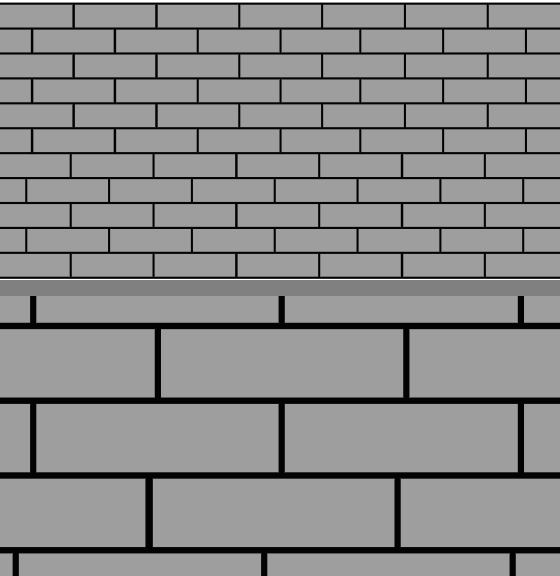
Top, the full canvas; bottom, a detail of the centre.
This pattern is drawn by a Shadertoy shader. Its source:

```glsl
// A flat grey wall of running-bond bricks with black mortar, white above and below.
// Each course picks its own joint offset; box-filtered distances to the nearest
// bed (horizontal) and head (vertical) joints draw the mortar lines.

// Lengths are fractions of the canvas height, measured from the top left.
const float COURSES        = 11.0;
const float UPPER_COURSES  = 6.0;     // courses above the shift in the bond
const float WALL_TOP       = 0.0130;  // centre of the first bed joint
const float COURSE_HEIGHT  = 0.0890;
const float BRICK_LENGTH   = 0.2958;
const float BED_WIDTH      = 0.0076;
const float HEAD_WIDTH     = 0.0074;
const float HEAVY_WIDTH    = 0.0088;  // a few head joints are slightly wider
const float HEAVY_LIMIT    = 0.60;    // upper courses: heavy joints left of this
const float CUT_START      = 1.146;   // upper odd courses: one brick is cut short here
const float CUT_AMOUNT     = 0.0110;
const vec2  UPPER_OFFSETS  = vec2(0.2630, 0.1146); // first joint: even, odd course
const vec2  LOWER_OFFSETS  = vec2(0.2526, 0.0938);

const vec3 BRICK_COLOR  = vec3(0.62);
const vec3 MORTAR_COLOR = vec3(0.012);
const vec3 MARGIN_COLOR = vec3(1.0);

// Pixel coverage of a shape from its signed distance (negative inside).
float coverage(float dist, float pixel) {
    return clamp(0.5 - dist / pixel, 0.0, 1.0);
}

// Signed distance to the nearest head joint in a course.
float headJoint(float x, float course) {
    bool upper = course < UPPER_COURSES;
    bool odd = mod(course, 2.0) > 0.5;
    vec2 offsets = upper ? UPPER_OFFSETS : LOWER_OFFSETS;
    float along = x - (odd ? offsets.y : offsets.x);
    if (upper && odd && x > CUT_START) along += CUT_AMOUNT;

    float joint = floor(along / BRICK_LENGTH + 0.5);
    bool heavy = upper ? x < HEAVY_LIMIT
                       : !odd && joint > 0.5 && mod(joint, 2.0) < 0.5;
    float width = heavy ? HEAVY_WIDTH : HEAD_WIDTH;
    return abs(along - joint * BRICK_LENGTH) - 0.5 * width;
}

void mainImage(out vec4 fragColor, in vec2 fragCoord) {
    float pixel = 1.0 / iResolution.y;
    vec2 pos = vec2(fragCoord.x, iResolution.y - fragCoord.y) * pixel;

    // Course index and distance to the nearest bed joint.
    float depth = pos.y - WALL_TOP;
    float course = clamp(floor(depth / COURSE_HEIGHT), 0.0, COURSES - 1.0);
    float bed = clamp(floor(depth / COURSE_HEIGHT + 0.5), 0.0, COURSES);
    float bedDist = abs(depth - bed * COURSE_HEIGHT) - 0.5 * BED_WIDTH;

    // Bricks and mortar.
    float mortar = max(coverage(bedDist, pixel),
                       coverage(headJoint(pos.x, course), pixel));
    vec3 color = mix(BRICK_COLOR, MORTAR_COLOR, mortar);

    // Margins beyond the outer edges of the first and last bed joints.
    float halfWall = 0.5 * COURSES * COURSE_HEIGHT;
    float wallDist = abs(depth - halfWall) - halfWall - 0.5 * BED_WIDTH;
    if (wallDist > -0.5 * BED_WIDTH) color = MORTAR_COLOR;
    color = mix(MARGIN_COLOR, color, coverage(wallDist, pixel));

    fragColor = vec4(color, 1.0);
}
```
